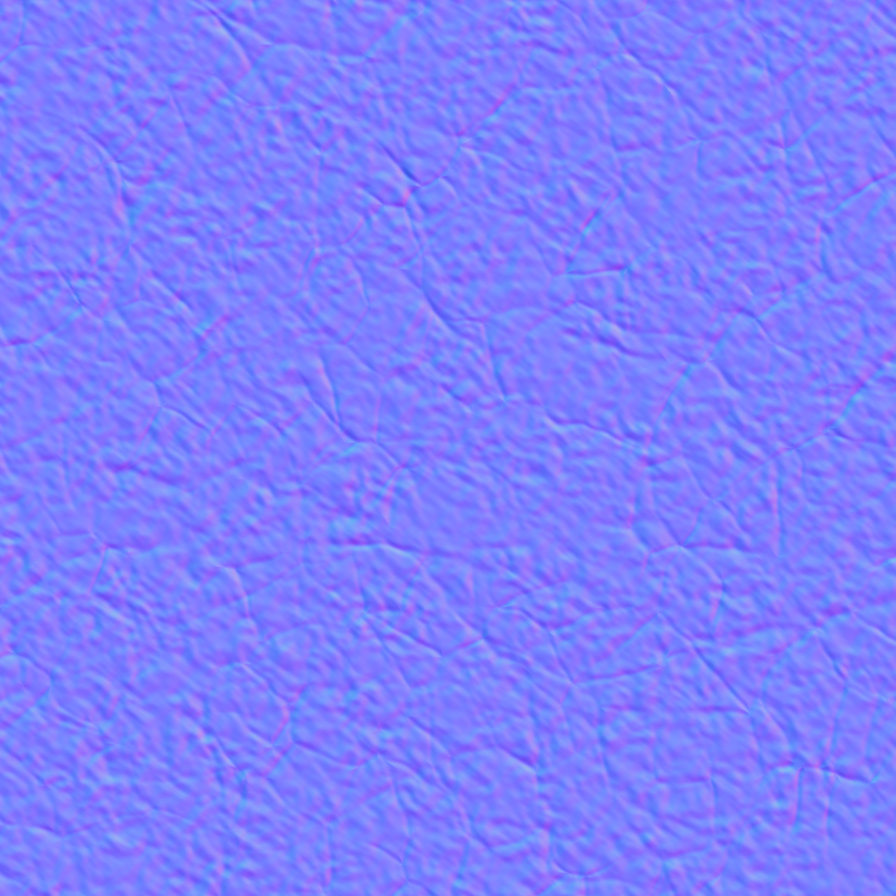
Give the GLSL for this texture map, as a WebGL 2 fragment shader.

```glsl
#version 300 es
precision highp float;
// Tangent-space normal map of wrinkled hide: a height field of broken, warped
// Voronoi creases at three scales, wormy wrinkles and slanted noise grain,
// turned into normals by finite differences and packed as RGB.

uniform vec2 u_resolution;
out vec4 fragColor;

const float SAMPLE_STEP = 0.0016;      // finite-difference distance
const float RELIEF = 1.0;              // overall slope gain
const vec3 NEUTRAL = vec3(0.496, 0.499, 0.499);

const vec3 CREASE_SCALE = vec3(3.4, 7.0, 13.0);           // cells per canvas
const vec3 CREASE_WIDTH = vec3(0.0052, 0.0045, 0.0040);
const vec3 CREASE_DEPTH = vec3(0.0011, 0.0010, 0.0008);
const float CREASE_ANGLE = -0.85;      // direction of the long creases
const float CREASE_STRETCH = 1.4;
const float PILLOW_WIDTH = 0.011;      // soft shoulder beside a crease
const float PILLOW_DEPTH = 0.0002;

const vec3 GRAIN_SCALE = vec3(16.0, 50.0, 86.0);
const vec3 GRAIN_HEIGHT = vec3(0.0007, 0.0025, 0.0016);
const float GRAIN_ANGLE = -0.66;       // direction of the grain strokes
const float GRAIN_STRETCH = 1.22;
const float WRINKLE_SCALE = 35.0;      // creases where the noise crosses zero
const float WRINKLE_HEIGHT = 0.0019;
const float WRINKLE_ROUNDING = 0.08;

vec2 hash2(vec2 p) {
    vec2 q = vec2(dot(p, vec2(127.1, 311.7)), dot(p, vec2(269.5, 183.3)));
    return fract(sin(q) * 43758.5453);
}

// Rotates into a frame whose x axis follows the angle, then stretches it.
vec2 slant(vec2 p, float angle, float stretch) {
    float c = cos(angle), s = sin(angle);
    return vec2((c * p.x + s * p.y) / stretch, c * p.y - s * p.x);
}

float cornerSlope(vec2 cell, vec2 local, vec2 corner) {
    return dot(hash2(cell + corner) * 2.0 - 1.0, local - corner);
}

float gradientNoise(vec2 p) {
    vec2 i = floor(p), f = fract(p);
    vec2 u = f * f * f * (f * (f * 6.0 - 15.0) + 10.0);
    float low = mix(cornerSlope(i, f, vec2(0, 0)), cornerSlope(i, f, vec2(1, 0)), u.x);
    float high = mix(cornerSlope(i, f, vec2(0, 1)), cornerSlope(i, f, vec2(1, 1)), u.x);
    return mix(low, high, u.y);
}

vec2 noisePair(vec2 p) {
    return vec2(gradientNoise(p), gradientNoise(p + 37.3));
}

// Distance to the nearest Voronoi border, in cell units.
float borderDistance(vec2 p) {
    vec2 home = floor(p), f = fract(p);
    vec2 nearest = vec2(0.0), nearestCell = vec2(0.0);
    float best = 8.0;
    for (int y = -1; y <= 1; y++)
    for (int x = -1; x <= 1; x++) {
        vec2 cell = vec2(x, y);
        vec2 r = cell + hash2(home + cell) - f;
        float d = dot(r, r);
        if (d < best) { best = d; nearest = r; nearestCell = cell; }
    }
    float border = 8.0;
    for (int y = -2; y <= 2; y++)
    for (int x = -2; x <= 2; x++) {
        vec2 cell = nearestCell + vec2(x, y);
        vec2 r = cell + hash2(home + cell) - f;
        vec2 between = r - nearest;
        if (dot(between, between) > 0.0001)
            border = min(border, dot(0.5 * (r + nearest), normalize(between)));
    }
    return max(border, 0.0);
}

float creases(vec2 p) {
    vec2 warped = p + 0.030 * noisePair(p * 5.0) + 0.014 * noisePair(p * 16.0 + 9.0)
                + 0.005 * noisePair(p * 40.0 + 5.0);
    float h = 0.0;
    for (int i = 0; i < 3; i++) {
        float stretch = i == 0 ? CREASE_STRETCH : 1.1;
        vec2 q = slant(warped, CREASE_ANGLE, stretch) * CREASE_SCALE[i];
        float d = borderDistance(q + float(i) * 19.7) / CREASE_SCALE[i];
        float strength = smoothstep(-0.25, 0.35, gradientNoise(p * 8.0 + float(i) * 13.1));
        float groove = CREASE_DEPTH[i] * exp(-pow(d / CREASE_WIDTH[i], 2.0));
        float pillow = PILLOW_DEPTH * exp(-pow(d / PILLOW_WIDTH, 2.0));
        h -= (groove + pillow) * mix(0.2, 1.25, strength);
    }
    return h;
}

float grain(vec2 p) {
    vec2 q = slant(p + 0.006 * noisePair(p * 23.0), GRAIN_ANGLE, GRAIN_STRETCH);
    float patchiness = clamp(1.0 + 0.9 * gradientNoise(p * 11.0 + 51.0), 0.55, 1.4);
    float h = 0.0;
    for (int i = 0; i < 3; i++)
        h += GRAIN_HEIGHT[i] * gradientNoise(q * GRAIN_SCALE[i] + float(i) * 7.9);
    float wrinkle = gradientNoise(q * WRINKLE_SCALE + 83.0);
    h += WRINKLE_HEIGHT * length(vec2(wrinkle, WRINKLE_ROUNDING));
    return h * patchiness;
}

float height(vec2 p) {
    return creases(p) + grain(p);
}

void main() {
    vec2 p = gl_FragCoord.xy / u_resolution;
    vec2 e = vec2(SAMPLE_STEP, 0.0);
    float h = height(p);
    vec2 slope = vec2(height(p + e.xy) - h, height(p + e.yx) - h) / SAMPLE_STEP;
    vec3 normal = normalize(vec3(-RELIEF * slope, 1.0));
    fragColor = vec4(NEUTRAL + 0.5 * normal, 1.0);
}
```
